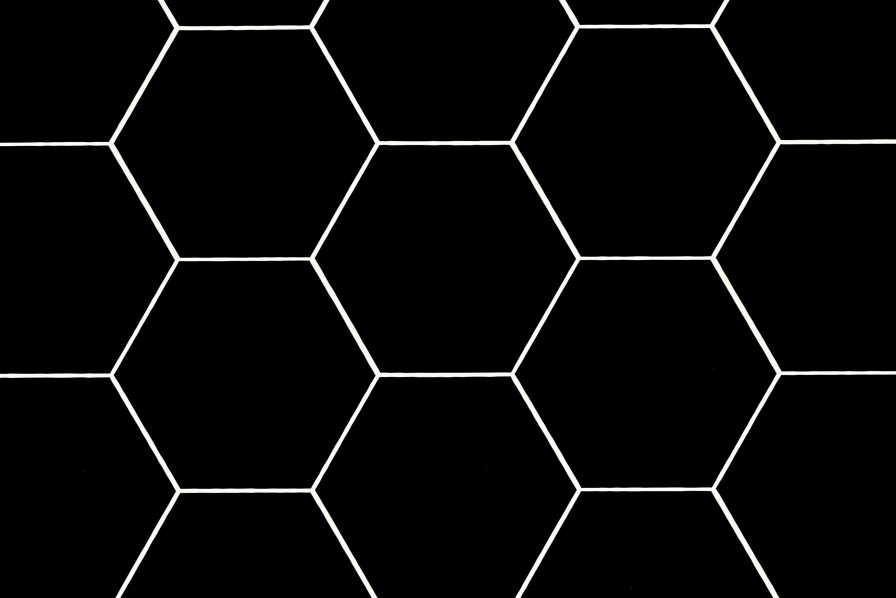
This pattern is drawn by a WebGL 2 fragment shader. Its source:

```glsl
#version 300 es
precision highp float;
// White honeycomb lines on black: flat-topped hexagons in staggered columns.
// Each point finds its nearest cell centre, then the distance to that cell's
// edges; every edge has its own hashed width, with slightly rough borders.

uniform vec2 u_resolution;
out vec4 fragColor;

// All lengths are fractions of the canvas height.
const float HEX_RADIUS = 0.2236;
const vec2  HEX_CENTRE = vec2(-0.0045, 0.0674);
const float TILT = 0.003;
const float HALF_WIDTH_FLAT = 0.0032;
const float HALF_WIDTH_RISING = 0.0039;
const float HALF_WIDTH_FALLING = 0.0044;
const float WIDTH_VARIATION = 0.0005;
const float ROUGHNESS = 0.0007;
const float ROUGH_SCALE = 85.0;
const float WARP = 0.0016;
const float WARP_SCALE = 5.0;
const float SPECK_GRID = 0.12;
const float SPECK_CHANCE = 0.05;
const float SPECK_RADIUS = 0.0014;
const float SPECK_STRENGTH = 0.09;
const vec3 BACKGROUND = vec3(0.0);
const vec3 LINE_WHITE = vec3(0.99, 0.99, 0.975);
const vec3 LINE_CREAM = vec3(0.96, 0.955, 0.92);
const float SQRT3 = 1.7320508;

float hash(vec2 p) {
    vec3 q = fract(vec3(p.xyx) * 0.1031);
    q += dot(q, q.yzx + 33.33);
    return fract((q.x + q.y) * q.z);
}

float noise(vec2 p) {
    vec2 cell = floor(p);
    vec2 f = fract(p);
    f = f * f * (3.0 - 2.0 * f);
    float low = mix(hash(cell), hash(cell + vec2(1, 0)), f.x);
    float high = mix(hash(cell + vec2(0, 1)), hash(cell + vec2(1, 1)), f.x);
    return mix(low, high, f.y);
}

// Centre of the hexagon holding p, from two interleaved rectangular lattices.
vec2 hexCentre(vec2 p) {
    vec2 period = HEX_RADIUS * vec2(3.0, SQRT3);
    vec2 a = round(p / period) * period;
    vec2 b = (floor(p / period) + 0.5) * period;
    return dot(p - a, p - a) < dot(p - b, p - b) ? a : b;
}

// Signed distance to the border of the nearest line (x) and its hash (y).
vec2 hexLines(vec2 p) {
    float apothem = 0.5 * SQRT3 * HEX_RADIUS;
    vec2 centre = hexCentre(p);
    vec2 nearest = vec2(1.0, 0.0);
    for (int i = 0; i < 3; i++) {
        float angle = radians(30.0 + 60.0 * float(i));
        vec2 normal = vec2(cos(angle), sin(angle));
        float along = dot(p - centre, normal);
        vec2 middle = centre + normal * apothem * (along < 0.0 ? -1.0 : 1.0);

        // Neighbouring cells share the edge's midpoint, hence its hash.
        vec2 edgeId = round(middle / (HEX_RADIUS * vec2(0.75, 0.25 * SQRT3)));
        float seed = hash(edgeId + 57.0);
        float halfWidth = i == 0 ? HALF_WIDTH_FALLING
                        : i == 1 ? HALF_WIDTH_FLAT : HALF_WIDTH_RISING;
        halfWidth += WIDTH_VARIATION * (2.0 * seed - 1.0);
        float d = apothem - abs(along) - halfWidth;
        if (d < nearest.x) nearest = vec2(d, seed);
    }
    return nearest;
}

// Sparse, barely visible dust.
float specks(vec2 p, float pixel) {
    vec2 cell = floor(p / SPECK_GRID);
    vec2 spot = 0.2 + 0.6 * vec2(hash(cell + 11.0), hash(cell + 37.0));
    float d = length(p - (cell + spot) * SPECK_GRID) - SPECK_RADIUS;
    float present = step(hash(cell + 71.0), SPECK_CHANCE);
    return present * (1.0 - smoothstep(-pixel, pixel, d));
}

void main() {
    float pixel = 1.0 / u_resolution.y;
    vec2 p = (gl_FragCoord.xy - 0.5 * u_resolution) * pixel;

    // Lattice coordinates, gently bent so lines are not perfectly straight.
    vec2 q = p - HEX_CENTRE - TILT * vec2(-p.y, p.x);
    vec2 w = p * WARP_SCALE + 40.0;
    q += WARP * (vec2(noise(w), noise(w + 19.0)) - 0.5);

    // Rough borders and antialiased coverage.
    vec2 line = hexLines(q);
    float d = line.x + ROUGHNESS * (noise(p * ROUGH_SCALE + 200.0) - 0.5);
    float coverage = 1.0 - smoothstep(-0.75 * pixel, 0.75 * pixel, d);

    vec3 lineColour = mix(LINE_WHITE, LINE_CREAM, line.y * line.y * 0.6);
    vec3 colour = BACKGROUND + SPECK_STRENGTH * specks(p + 8.0, pixel);
    fragColor = vec4(mix(colour, lineColour, coverage), 1.0);
}
```
